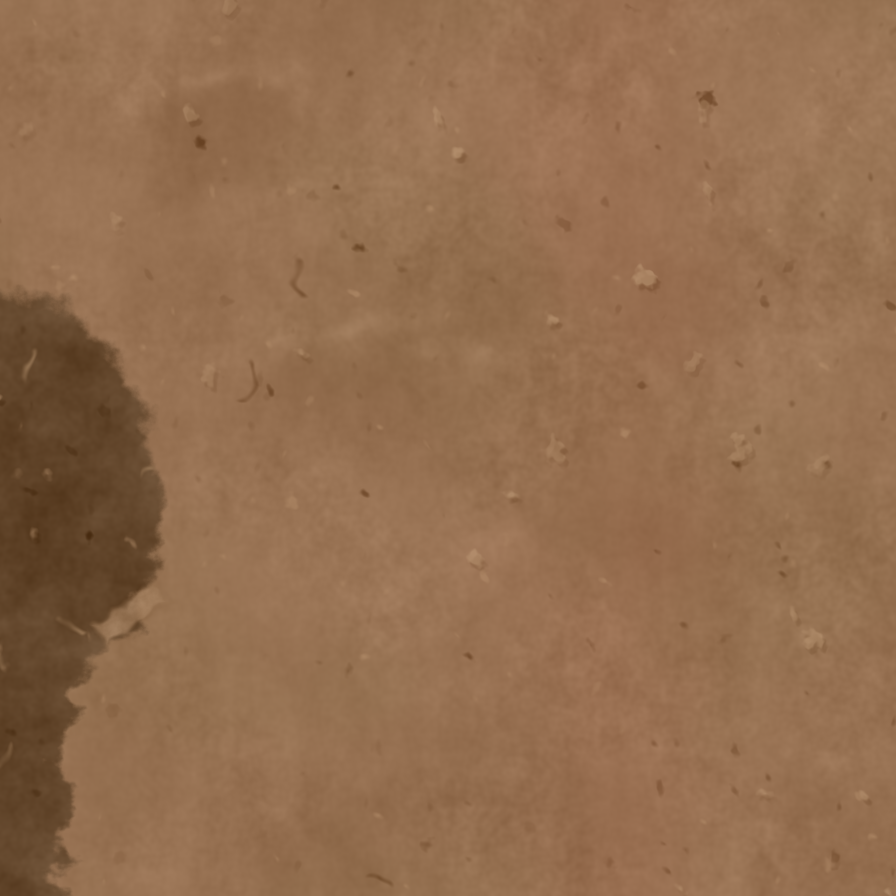
This texture is drawn by a Shadertoy shader. Its source:

```glsl
vec2 hash2(vec2 p) {
    vec3 q = fract(vec3(p.xyx) * vec3(0.1031, 0.1030, 0.0973));
    q += dot(q, q.yzx + 33.33);
    return fract((q.xx + q.yz) * q.zy);
}

float gradientNoise(vec2 p) {
    vec2 cell = floor(p), f = fract(p);
    vec2 u = f * f * f * (f * (f * 6.0 - 15.0) + 10.0);
    vec4 corner;
    for (int i = 0; i < 4; i++) {
        vec2 offset = vec2(i & 1, i >> 1);
        float angle = 6.2832 * hash2(cell + offset + 57.0).x;
        corner[i] = dot(vec2(cos(angle), sin(angle)), f - offset);
    }
    return mix(mix(corner.x, corner.y, u.x), mix(corner.z, corner.w, u.x), u.y);
}

float fbm(vec2 p) {
    float sum = 0.0, amplitude = 0.5;
    for (int i = 0; i < 5; i++) {
        sum += amplitude * gradientNoise(p);
        p = mat2(1.6, 1.2, -1.2, 1.6) * p + 7.3;
        amplitude *= 0.5;
    }
    return sum;
}

vec2 rotate(vec2 p, float a) {
    return vec2(cos(a) * p.x + sin(a) * p.y, cos(a) * p.y - sin(a) * p.x);
}

// Soft ragged flecks, one per occupied grid cell
float flecks(vec2 p, float cells, float density, float size, float seed) {
    float cover = 0.0;
    vec2 home = floor(p * cells);
    float ragged = gradientNoise(p * 75.0 + seed) + 0.6 * gradientNoise(p * 150.0 + seed);
    for (int k = 0; k < 9; k++) {
        vec2 cell = home + vec2(k % 3 - 1, k / 3 - 1);
        vec2 place = hash2(cell + seed), kind = hash2(cell + seed + 91.0);
        if (kind.x > density) continue;
        vec2 d = rotate(p - (cell + place) / cells, 0.8 + 2.2 * kind.y);
        float radius = size * mix(0.45, 1.0, place.y * place.y);
        float dist = length(d * vec2(1.0, 1.2 + place.x)) - radius + 1.1 * radius * ragged;
        cover = max(cover, (1.0 - smoothstep(-0.006, 0.003, dist)) * mix(0.4, 1.0, kind.y));
    }
    return cover;
}

// Short wavy plant fibres
float fibres(vec2 p, float cells, float density, float seed) {
    float cover = 0.0;
    vec2 home = floor(p * cells);
    p += 0.008 * vec2(gradientNoise(p * 45.0), gradientNoise(p * 45.0 + 30.0));
    for (int k = 0; k < 9; k++) {
        vec2 cell = home + vec2(k % 3 - 1, k / 3 - 1);
        vec2 place = hash2(cell + seed), kind = hash2(cell + seed + 43.0);
        if (kind.x > density) continue;
        vec2 d = rotate(p - (cell + place) / cells, 6.28 * kind.y);
        d.y -= 0.006 * sin(d.x * 110.0 + 6.0 * place.x);
        d.x -= clamp(d.x, -0.022 * place.y - 0.008, 0.022 * place.y + 0.008);
        float strength = 0.65 + 0.9 * gradientNoise(p * 50.0);
        cover = max(cover, strength * (1.0 - smoothstep(0.0, 0.006, length(d))));
    }
    return clamp(cover, 0.0, 1.0);
}

void mainImage(out vec4 fragColor, in vec2 fragCoord) {
    vec2 uv = fragCoord / iResolution.xy;

    // Dry earth: cloudy stains, drag marks and grit that comes and goes
    float clouds = fbm(uv * 4.0 + 3.0);
    float streaks = fbm(uv * vec2(30.0, 11.0));
    float mottle = fbm(uv * 24.0 + 40.0);
    float grit = gradientNoise(uv * 70.0) + gradientNoise(uv * 130.0 + 9.0);
    float rough = smoothstep(-0.25, 0.35, fbm(uv * 6.0 + 60.0) + 0.25 * (uv.x - 0.5));
    vec3 color = vec3(0.592, 0.443, 0.321) + 0.085 * clouds + 0.035 * streaks;
    color += mix(0.02, 0.07, rough) * mottle + mix(0.010, 0.026, rough) * grit;

    // Slightly redder band right of the middle
    float band = exp(-pow((uv.x - 0.69 + 0.15 * clouds) / 0.12, 2.0));
    color += vec3(0.010, -0.007, -0.003) * band;
    color += vec3(-0.008, 0.0, -0.005) * smoothstep(0.1, -0.2, fbm(uv * 3.0 + 20.0));

    // Shallow smudges with paler broken rims above them
    for (int i = 0; i < 2; i++) {
        vec2 d = uv - mix(vec2(0.40, 0.54), vec2(0.25, 0.84), float(i));
        float dist = length(d * vec2(1.0, 1.3)) - 0.09 + 0.16 * fbm(uv * 9.0);
        color -= 0.024 * (1.0 - smoothstep(-0.05, 0.02, dist));
        float rim = exp(-pow((dist - 0.03) / 0.025, 2.0)) * smoothstep(0.0, 0.07, d.y);
        color += 0.03 * rim * (0.8 + 2.0 * mottle);
    }

    // Damp patch entering from the left, lobed and frayed lower down
    float oval = (length((uv - vec2(0.0, 0.44)) / vec2(0.18, 0.235)) - 1.0) * 0.17;
    float strip = max(uv.x - 0.078, uv.y - 0.45);
    float fray = mix(0.10, 0.03, smoothstep(0.2, 0.45, uv.y));
    float edge = min(oval, strip) + fray * fbm(uv * vec2(11.0, 17.0)) + 0.02 * fbm(uv * 45.0);
    float damp = 1.0 - smoothstep(-0.010, 0.007, edge);
    vec3 dampColor = vec3(0.378, 0.266, 0.161) + 0.10 * fbm(uv * 9.0);
    dampColor += 0.07 * mottle + 0.018 * grit + 0.03 * smoothstep(-0.04, 0.0, edge);
    color += 0.012 * exp(-abs(edge) * 40.0);
    color = mix(color, dampColor, damp);

    // Dark crumbs, denser on the right, and pale chips with a shaded side
    float side = mix(0.45, 1.0, smoothstep(0.4, 0.9, uv.x));
    color -= 0.12 * side * flecks(uv, 24.0, 0.22, 0.009, 5.0);
    color -= 0.17 * flecks(uv, 9.0, 0.09, 0.012, 31.0);
    color -= 0.07 * flecks(uv + vec2(-0.004, 0.006), 10.0, 0.22, 0.014, 67.0);
    color = mix(color, vec3(0.75, 0.61, 0.47), 0.6 * flecks(uv, 10.0, 0.22, 0.014, 67.0));
    color = mix(color, vec3(0.72, 0.57, 0.43), 0.55 * flecks(uv, 25.0, 0.13, 0.008, 12.0));

    // Pale fibres on the damp soil, a few dark ones on the dry
    color = mix(color, vec3(0.60, 0.47, 0.34), 0.8 * damp * fibres(uv, 14.0, 0.30, 8.0));
    color -= 0.13 * (1.0 - damp) * fibres(uv, 8.0, 0.025, 19.0);

    // Flat straw chip lying across the edge
    vec2 chip = abs(rotate(uv - vec2(0.145, 0.315), 0.62)) - vec2(0.041, 0.013);
    float chipDist = max(chip.x, chip.y) + 0.008 * gradientNoise(uv * 60.0);
    vec3 straw = vec3(0.64, 0.50, 0.37) + 0.15 * fbm(uv * 50.0);
    color -= 0.04 * exp(-abs(chipDist) * 250.0);
    color = mix(color, straw, 0.8 * (1.0 - smoothstep(-0.005, 0.004, chipDist)));

    fragColor = vec4(color, 1.0);
}
```
